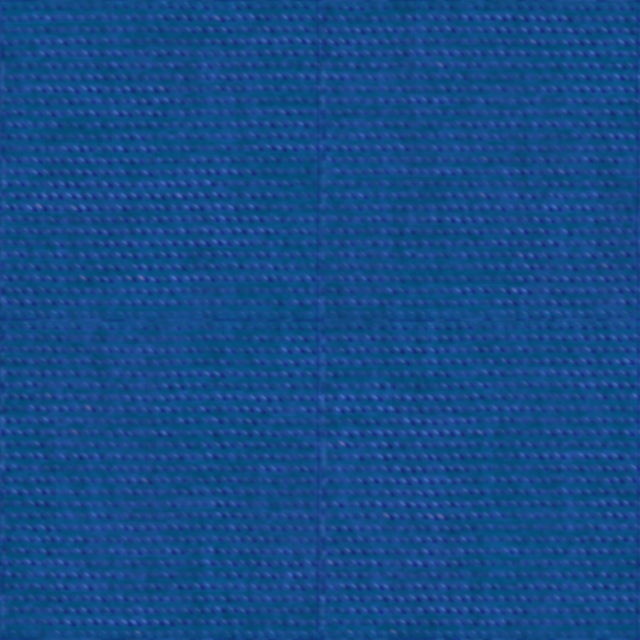
This texture is drawn by a three.js fragment shader. Its source:

```glsl
// Blue woven cloth: fine horizontal ribs of slanted stitches with faint seams.
varying vec2 vUv;

const vec2 THREADS = vec2(57.0, 54.0); // stitches across, ribs down

const vec3 TEAL = vec3(0.025, 0.318, 0.510);
const vec3 BLUE = vec3(0.125, 0.285, 0.545);
const vec3 NAVY = vec3(0.080, 0.170, 0.475);
const vec3 LIGHT = vec3(0.225, 0.390, 0.660);
const vec3 FLECK = vec3(0.460, 0.390, 0.560);

float hash(vec2 p) {
  return fract(sin(dot(p, vec2(127.1, 311.7))) * 43758.5453);
}

float noise(vec2 p) {
  vec2 i = floor(p);
  vec2 f = fract(p);
  f = f * f * (3.0 - 2.0 * f);
  float low = mix(hash(i), hash(i + vec2(1.0, 0.0)), f.x);
  float high = mix(hash(i + vec2(0.0, 1.0)), hash(i + vec2(1.0, 1.0)), f.x);
  return mix(low, high, f.y);
}

float fbm(vec2 p) {
  float sum = 0.0;
  float amp = 0.5;
  for (int i = 0; i < 4; i++) {
    sum += amp * noise(p);
    p = p * 2.03 + 17.3;
    amp *= 0.5;
  }
  return sum / 0.9375;
}

// Soft slanted spot around the origin
float spot(vec2 p, vec2 size, float slant) {
  p.y += slant * p.x;
  vec2 q = p / size;
  return exp(-dot(q, q));
}

// Soft line at every multiple of spacing
float seam(float x, float spacing, float width) {
  float d = (fract(x / spacing + 0.5) - 0.5) * spacing / width;
  return exp(-d * d);
}

// Field of spots; x = strength, y = random value of the stitch
vec2 stitches(vec2 grid, vec2 offset, vec2 size, float slant) {
  vec2 p = grid - offset;
  vec2 id = floor(p);
  vec2 jitter = vec2(hash(id + 3.1), hash(id + 8.7)) - 0.5;
  float rnd = hash(id + 21.0);
  float mask = spot(fract(p) - 0.5 - jitter * vec2(0.24, 0.12), size, slant);
  return vec2(mask * (0.40 + 0.90 * rnd), rnd);
}

void main() {
  // Slight waviness of the threads
  vec2 uv = vUv;
  uv.y += 0.0028 * (noise(vUv * vec2(9.0, 5.0)) - 0.5);
  uv.x += 0.0040 * (noise(vUv * vec2(5.0, 14.0) + 40.0) - 0.5);

  // Alternate ribs are shifted by half a stitch
  vec2 grid = uv * THREADS;
  float row = floor(grid.y);
  vec2 shifted = grid + vec2(0.5 * mod(row, 2.0) + 0.3 * hash(vec2(row, 5.0)), 0.0);

  // Broad and fine wear
  float patches = fbm(vUv * 9.0) - 0.5;
  float grain = noise(grid * vec2(1.5, 2.1) + 60.0) - 0.5;
  float fuzz = noise(grid * vec2(2.6, 3.2) + 90.0) - 0.5;
  float rowTone = noise(vec2(vUv.x * 9.0, row * 3.7)) - 0.5;
  float columnTone = noise(vec2(floor(grid.x) * 3.3, vUv.y * 8.0)) - 0.5;
  float relief = mix(0.80, 1.25, smoothstep(0.3, 0.7, fbm(vUv * 6.0 + 9.0)));

  // Violet blue ribs on teal ground
  float rib = spot(vec2(0.0, fract(grid.y) - 0.5), vec2(1.0, 0.27), 0.0);
  float violet = 0.12 + 0.85 * rib + 0.65 * patches + 0.55 * grain + 0.35 * fuzz;
  vec3 color = mix(TEAL, BLUE, clamp(violet + 0.35 * rowTone, 0.0, 1.0));

  // Shadows and raised stitches
  float rowRelief = relief * (1.0 + 0.6 * rowTone);
  vec2 shade = stitches(shifted, vec2(0.42, -0.13), vec2(0.30, 0.19), 0.35);
  vec2 raised = stitches(shifted, vec2(0.0, 0.06), vec2(0.27, 0.16), 0.45);
  color = mix(color, NAVY, clamp(0.82 * shade.x * rowRelief, 0.0, 1.0));
  color = mix(color, LIGHT, clamp(0.74 * raised.x * rowRelief, 0.0, 1.0));
  color = mix(color, FLECK, 0.5 * raised.x * smoothstep(0.985, 1.0, raised.y));

  // Uneven seams that halve the cloth both ways
  float dashX = smoothstep(0.2, 0.8, noise(vec2(vUv.y * 90.0, 2.0)));
  float dashY = smoothstep(0.2, 0.8, noise(vec2(vUv.x * 80.0, 7.0)));
  float seamX = seam(uv.x - 0.005, 0.5, 0.0040);
  float seamY = seam(uv.y - 0.008, 0.5, 0.0030) + seam(uv.y + 0.008, 0.5, 0.0030);
  color = mix(color, mix(NAVY, LIGHT, dashX), 0.42 * seamX);
  color = mix(color, NAVY, 0.35 * seam(uv.x + 0.004, 0.5, 0.0025));
  color = mix(color, mix(TEAL, BLUE, 0.4 * dashY), 0.65 * seamY);
  color = mix(color, mix(NAVY, LIGHT, 0.6 * dashY), 0.55 * seam(uv.y, 0.5, 0.0026));

  // Gentle tone variation between threads
  color *= 1.0 + 0.08 * rowTone + 0.07 * columnTone + 0.13 * grain + 0.08 * fuzz;
  gl_FragColor = vec4(color, 1.0);
}
```
